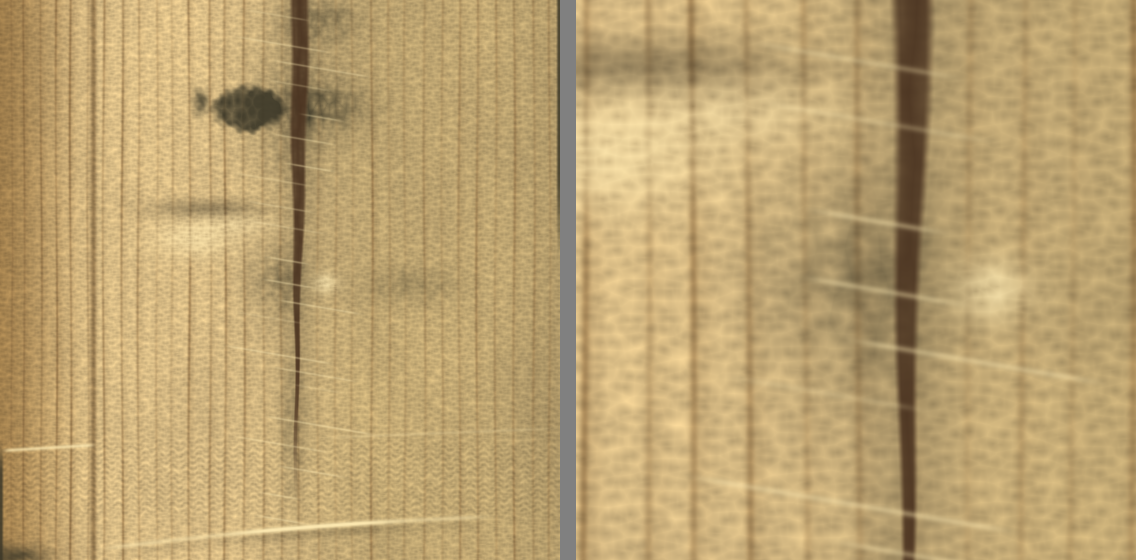
Left: the whole. Right: its middle third, enlarged.
A three.js fragment shader for this texture:

```glsl
// A worn, planed wooden board: straight vertical grain, a tapering dark crack,
// sooty stains, pale slanted scratches and glints. Grain is a warped repeat,
// fibres and mottling are cellular noise, slow tone drift is layered sines.

#define PALE vec3(0.87, 0.755, 0.535)
#define OLIVE vec3(0.765, 0.665, 0.455)
#define EDGE_BROWN vec3(0.60, 0.46, 0.26)
#define GRAIN_BROWN vec3(0.56, 0.43, 0.26)
#define CRACK_BROWN vec3(0.34, 0.235, 0.15)
#define SOOT vec3(0.23, 0.215, 0.155)
#define GLINT vec3(1.0, 0.92, 0.70)
#define GRAIN_COUNT 31.0
#define SCRATCH_COUNT 22
#define FIBRE_CONTRAST 0.17

varying vec2 vUv;

float hash(vec2 p) {
  return fract(sin(dot(p, vec2(127.1, 311.7))) * 43758.5453);
}

// Distance to the nearest jittered cell point
float cells(vec2 p) {
  vec2 id = floor(p);
  vec2 f = fract(p);
  float nearest = 2.0;
  for (int j = -1; j <= 1; j++) {
    for (int i = -1; i <= 1; i++) {
      vec2 o = vec2(float(i), float(j));
      vec2 jitter = vec2(hash(id + o), hash(id + o + 57.3));
      nearest = min(nearest, length(o + jitter - f));
    }
  }
  return nearest;
}

float waves(vec2 p) {
  return (sin(p.x + 1.7 * sin(p.y)) + 0.6 * sin(p.y * 2.1 - p.x * 1.3)
        + 0.4 * sin(p.x * 3.7 + p.y * 2.9)) * 0.5;
}

// Soft elliptical spot
float blob(vec2 p, vec2 centre, vec2 radius) {
  vec2 q = (p - centre) / radius;
  return exp(-dot(q, q));
}

// Soft line of given half width around zero
float line(float d, float halfWidth) {
  return exp(-d * d / (halfWidth * halfWidth));
}

float span(float x, float a, float b, float soft) {
  return smoothstep(a - soft, a + soft, x) * (1.0 - smoothstep(b - soft, b + soft, x));
}

// Dark growth lines, closer and stronger towards the left
float grain(vec2 p) {
  float u = p.x * GRAIN_COUNT - 1.3 * exp(-8.0 * p.x) + 0.05 * sin(p.y * 7.0 + p.x * 20.0);
  float id = floor(u);
  float d = fract(u) - 0.5 - 0.22 * (hash(vec2(id, 3.0)) - 0.5);
  float strength = mix(0.25, 0.62, hash(vec2(id, 8.0)));
  float fade = 0.8 + 0.2 * sin(p.y * 9.0 + id * 2.3);
  float left = 1.0 - smoothstep(0.08, 0.22, p.x);
  return (line(d, 0.085) + 0.25 * line(d - 0.15, 0.2)) * strength * fade * (1.0 + 0.35 * left);
}

// Short parallel scratches crossing the crack
float scratches(vec2 p) {
  float sum = 0.0;
  for (int i = 0; i < SCRATCH_COUNT; i++) {
    float n = float(i);
    float r = hash(vec2(n, 1.0));
    float cx = 0.53 + 0.10 * (hash(vec2(n, 2.0)) - 0.5);
    float reach = mix(0.03, 0.09, hash(vec2(n, 4.0)));
    float y = 0.98 - (n + 0.7 * r) * 0.042 - 0.17 * (p.x - cx);
    sum += line(p.y - y, 0.0021) * span(p.x, cx - reach, cx + reach, 0.015) * (0.4 + 0.6 * r);
  }
  return sum;
}

float soot(vec2 p) {
  float rough = cells(p * vec2(65.0, 42.0));
  vec2 q = p + 0.006 * vec2(waves(p * 90.0), waves(p.yx * 110.0));
  float core = smoothstep(1.15, 0.75, length((q - vec2(0.443, 0.805)) / vec2(0.066, 0.040)));
  float haze = 0.55 * blob(q, vec2(0.575, 0.81), vec2(0.075, 0.035))
    + 0.30 * blob(q, vec2(0.53, 0.80), vec2(0.10, 0.13))
    + 0.42 * blob(q, vec2(0.57, 0.965), vec2(0.065, 0.035))
    + 0.38 * blob(q, vec2(0.50, 0.50), vec2(0.055, 0.06))
    + 0.28 * blob(q, vec2(0.74, 0.49), vec2(0.09, 0.028))
    + 0.32 * blob(q, vec2(0.525, 0.24), vec2(0.022, 0.12));
  float dabs = blob(q, vec2(0.358, 0.818), vec2(0.013, 0.02))
    + blob(q, vec2(0.03, 0.008), vec2(0.05, 0.016));
  return core * (0.92 - 0.45 * rough) + haze * (0.4 + 0.9 * rough) + 0.75 * dabs;
}

void main() {
  vec2 p = vUv;

  // Broad tone across the board
  float drift = 0.09 * waves(p * vec2(9.0, 6.0)) + 0.10 * (cells(p * vec2(9.0, 14.0)) - 0.5);
  vec3 col = mix(PALE, OLIVE, clamp(smoothstep(0.35, 0.72, p.x) + drift, 0.0, 1.0));
  col = mix(col, EDGE_BROWN, 0.85 * (1.0 - smoothstep(-0.02, 0.19, p.x)));
  col *= 1.0 + drift * 0.5 - 0.07 * smoothstep(0.85, 1.0, p.x);

  // Grain, fibres and the fine planed ripple
  col = mix(col, GRAIN_BROWN, clamp(grain(p), 0.0, 0.8));
  col = mix(col, GRAIN_BROWN * 0.85, 0.7 * line(p.x - 0.167, 0.0055));
  float fibre = cells(p * vec2(60.0, 150.0)) + 0.5 * cells(p * vec2(150.0, 75.0)) - 0.72;
  float band = span(p.y, 0.08, 0.21, 0.012);
  float ripple = sin(p.y * 560.0 + 2.2 * sin(p.x * 260.0));
  col *= 1.0 + FIBRE_CONTRAST * fibre + (0.014 + 0.024 * band) * ripple;

  // Shadowed dent with a bright lower lip
  col *= 1.0 - 0.30 * blob(p, vec2(0.37, 0.627), vec2(0.10, 0.017));
  float glow = 0.75 * blob(p, vec2(0.35, 0.575), vec2(0.065, 0.032))
    + 0.4 * blob(p, vec2(0.43, 0.60), vec2(0.06, 0.018))
    + 0.9 * blob(p, vec2(0.581, 0.494), vec2(0.021, 0.017));
  col = mix(col, GLINT, clamp(glow * (0.75 + 0.5 * fibre), 0.0, 0.9));

  // Soot, then the tapering crack
  col = mix(col, SOOT, clamp(soot(p), 0.0, 0.92));
  float crackX = 0.527 + 0.009 * p.y + 0.0015 * sin(p.y * 23.0);
  float halfWidth = mix(0.0018, 0.0165, smoothstep(0.25, 0.92, p.y));
  float d = abs(p.x - crackX);
  float crack = 1.0 - smoothstep(halfWidth * 0.6, halfWidth + 0.003, d);
  crack *= smoothstep(0.08, 0.30, p.y) * (0.78 + 0.2 * cells(p * vec2(90.0, 16.0)));
  col = mix(col, CRACK_BROWN, crack);
  col *= 1.0 - 0.14 * line(d, 0.03) * smoothstep(0.1, 0.5, p.y);

  // Scratches and long glinting ridges
  col = mix(col, GLINT, min(0.38 * scratches(p), 0.6));
  float ridgeY = 0.02 + 0.083 * (p.x - 0.18) + 0.008 * sin((p.x - 0.18) * 4.6);
  float ridge = span(p.x, 0.2, 0.86, 0.03) * (0.45 + 0.55 * span(p.x, 0.43, 0.69, 0.06));
  col *= 1.0 - 0.14 * ridge * line(p.y - ridgeY + 0.012, 0.009);
  float glints = ridge * line(p.y - ridgeY, 0.0045)
    + 0.7 * span(p.x, 0.01, 0.165, 0.01) * line(p.y - 0.195 - 0.06 * p.x, 0.0035)
    + 0.2 * span(p.x, 0.6, 0.97, 0.05) * line(p.y - 0.195 - 0.04 * p.x, 0.003);
  col = mix(col, GLINT, min(glints, 0.95));

  // Dark board edges
  float rim = (1.0 - smoothstep(0.002, 0.008, p.x)) * (1.0 - smoothstep(0.15, 0.22, p.y))
    + smoothstep(0.992, 0.998, p.x) * smoothstep(0.5, 0.7, p.y);
  col = mix(col, SOOT, 0.85 * rim);
  gl_FragColor = vec4(clamp(col, 0.0, 1.0), 1.0);
}
```
